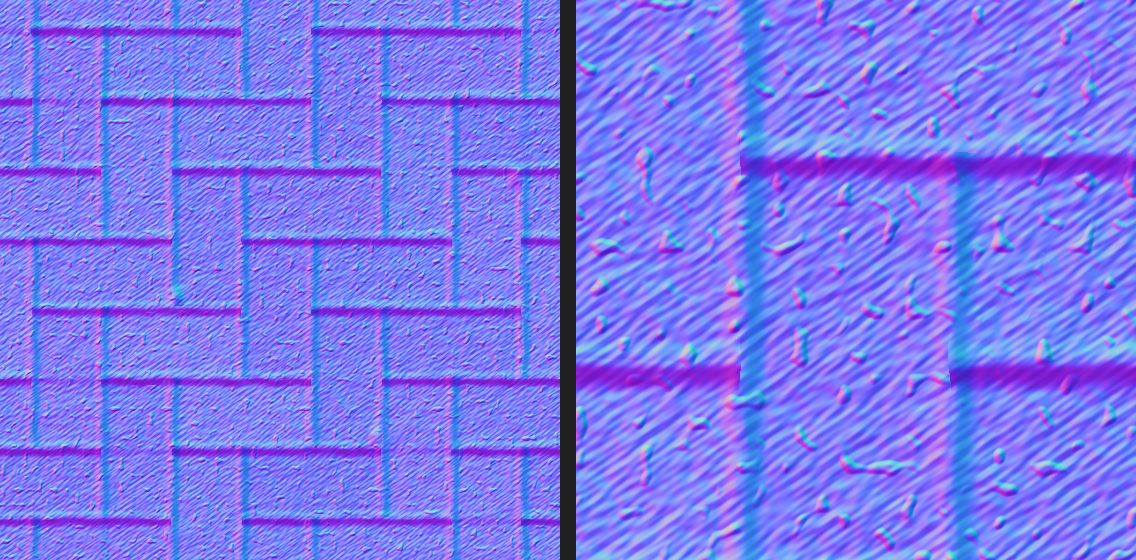
Left: the whole. Right: its middle third, enlarged.
Reproduce this texture map procedurally as a three.js fragment shader.

```glsl
// Tangent-space normal map of herringbone pavers with rough, pitted stone faces.
varying vec2 vUv;

float hash(vec2 p) {
  return fract(sin(dot(p, vec2(127.1, 311.7))) * 43758.55);
}

float cornerRamp(vec2 corner, vec2 offset, float period) {
  float angle = 6.2832 * hash(mod(corner, period));
  return dot(vec2(cos(angle), sin(angle)), offset);
}

// Gradient noise that wraps after `period` lattice cells.
float gradientNoise(vec2 p, float period) {
  vec2 i = floor(p), f = p - i;
  vec2 w = f * f * f * (f * (f * 6.0 - 15.0) + 10.0);
  vec2 r = vec2(1.0, 0.0);
  return mix(
    mix(cornerRamp(i, f, period), cornerRamp(i + r.xy, f - r.xy, period), w.x),
    mix(cornerRamp(i + r.yx, f - r.yx, period), cornerRamp(i + r.xx, f - r.xx, period), w.x),
    w.y);
}

// Stone relief: slanted grain, soft unevenness and sharp little pits.
float stoneHeight(vec2 p) {
  float grain = gradientNoise(vec2(64.0 * p.x, 192.0 * p.y - 128.0 * p.x), 64.0);
  float swell = gradientNoise(p * 32.0, 32.0);
  float fine = gradientNoise(p * 120.0 + 0.37, 120.0);
  float pits = smoothstep(0.25, 0.55, gradientNoise(p * 76.0, 76.0));
  return 0.0018 * grain + 0.0025 * swell + 0.0011 * fine - 0.0032 * pits;
}

// Bevel strength at distance d inside an edge, for a bevel of the given width.
float bevel(float d, float width) {
  return smoothstep(0.0, 0.35 * width, d) * (1.0 - smoothstep(0.4 * width, width, d));
}

void main() {
  // Eight by eight half-bricks, with slightly wavering joints.
  vec2 waver = vec2(gradientNoise(vUv * 24.0, 24.0), gradientNoise(vUv * 24.0 + 0.5, 24.0));
  vec2 grid = vUv * 8.0 - vec2(0.45, 0.615) + 0.03 * waver;
  vec2 cell = floor(grid);

  // Each diagonal step of four cells holds one upright and one flat brick.
  float phase = mod(cell.x + cell.y + 2.0, 4.0);
  bool upright = phase < 0.5 || phase > 2.5;
  vec2 halfSize = upright ? vec2(0.5, 1.0) : vec2(1.0, 0.5);
  vec2 center = cell + (upright ? vec2(0.5, step(0.5, phase)) : vec2(step(phase, 1.5), 0.5));
  vec2 q = grid - center;
  vec2 id = mod(center, 8.0);

  // Bevels: wide on the left and top edges, narrow on the right and bottom.
  vec2 wide = vec2(bevel(q.x + halfSize.x, 0.15), bevel(halfSize.y - q.y, 0.17));
  vec2 narrow = vec2(bevel(halfSize.x - q.x, 0.12), bevel(q.y + halfSize.y, 0.12));
  vec2 slope = vec2(0.75, -1.2) * wide + vec2(-0.45, 0.4) * narrow;
  slope *= 1.0 + 0.35 * gradientNoise(vUv * 40.0, 40.0);

  // A faint crease across the middle of some bricks, and a slight tilt of each.
  vec2 crease = upright ? vec2(0.0, -0.35 * bevel(-q.y, 0.14)) : vec2(0.25 * bevel(q.x, 0.14), 0.0);
  slope += crease * step(0.72, hash(id + 3.1));
  slope += 0.1 * (vec2(hash(id + 5.3), hash(id + 8.7)) - 0.5);

  // Rare chips knocked out near a brick corner.
  vec2 side = sign(vec2(hash(id + 1.7), hash(id + 2.9)) - 0.5);
  vec2 chip = (q - side * (halfSize - vec2(0.08, 0.14))) / vec2(0.08, 0.13);
  slope += 1.6 * chip * exp(-dot(chip, chip)) * step(0.88, hash(id + 6.2));

  // Stone relief, smoother inside the joints.
  vec2 e = vec2(0.0008, 0.0);
  vec2 relief = vec2(stoneHeight(vUv + e.xy) - stoneHeight(vUv - e.xy),
                     stoneHeight(vUv + e.yx) - stoneHeight(vUv - e.yx)) / (2.0 * e.x);
  slope += relief * (1.0 - 0.5 * max(wide.x, wide.y));

  // Encode with the green axis pointing down.
  vec3 normal = normalize(vec3(-slope.x, slope.y, 1.0));
  gl_FragColor = vec4(normal * 0.5 + 0.5, 1.0);
}
```
